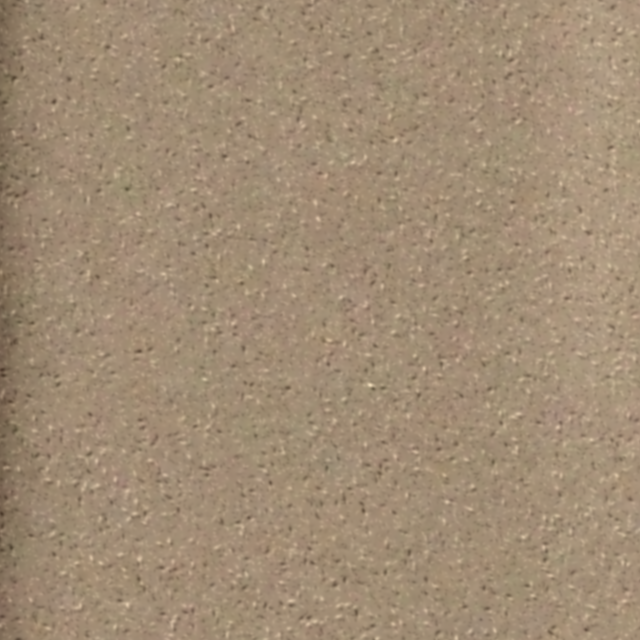
A three.js fragment shader for this texture:

```glsl
// Fine tan sand with light and dark flecks, faint colour blotches, a dark left edge and a lit right side.
varying vec2 vUv;

vec4 hash4(vec2 cell) {
  vec4 h = fract(cell.xyxy * vec4(0.1031, 0.1030, 0.0973, 0.1099));
  h += dot(h, h.wzxy + 33.33);
  return fract((h.xxyz + h.yzzw) * h.zywx);
}

// Cellular noise: one soft oval grain per cell, signed brightness.
// A higher sparsity leaves fewer strong grains; stretch sets their length.
float grains(vec2 p, float stretch, float sparsity) {
  vec2 cell = floor(p);
  float sum = 0.0;
  for (int j = -1; j <= 1; j++) {
    for (int i = -1; i <= 1; i++) {
      vec2 id = cell + vec2(float(i), float(j));
      vec4 rnd = hash4(id);
      vec2 d = p - id - rnd.xy;
      float angle = -0.5 + (rnd.z - 0.5) * 2.6;
      float c = cos(angle), s = sin(angle);
      vec2 q = vec2(c * d.x + s * d.y, c * d.y - s * d.x) * vec2(2.3, 2.3 * stretch);
      float tone = rnd.w * 2.0 - 1.0;
      sum += sign(tone) * pow(abs(tone), sparsity) * exp(-dot(q, q));
    }
  }
  return sum;
}

void main() {
  vec2 uv = vUv;

  // Grain brightness, from flecks with a shaded side to fine grit
  vec2 fleckPos = uv * 88.0 + 7.0;
  float fleck = grains(fleckPos, 1.55, 3.6)
              - 0.45 * grains(fleckPos + vec2(-0.35, 0.45), 1.55, 3.6);
  float grit = grains(uv * 125.0 + 211.0, 1.4, 1.0);
  float clumps = grains(uv * 46.0 + 419.0, 1.4, 1.0);
  float light = fleck * mix(0.20, 0.16, uv.y) + grit * 0.066 + clumps * 0.032;
  light += grains(uv * 13.0 + 631.0, 1.1, 1.0) * 0.008;

  // Broad shading: soft shadow along the left edge, glow near the right
  float wobble = 0.006 * sin(uv.y * 9.0 + 1.0) + 0.004 * sin(uv.y * 23.0);
  float shadow = exp(-max(uv.x + wobble, 0.0) / 0.036);
  float glowX = (uv.x - 0.94) / 0.09;
  float glow = exp(-glowX * glowX) * mix(0.3, 1.0, smoothstep(0.05, 0.6, uv.y));
  light += 0.05 * glow - 0.165 * shadow;

  // Pink to green and blue to yellow blotches
  float pink = grains(uv * 15.0 + 811.0, 1.1, 1.0) + 0.8 * grains(uv * 47.0 + 97.0, 1.2, 1.0);
  float blue = grains(uv * 19.0 + 307.0, 1.1, 3.0) + 0.6 * grains(uv * 39.0 + 533.0, 1.2, 1.0);

  vec3 sand = vec3(0.631, 0.551, 0.457);
  vec3 color = sand + light * vec3(1.0, 0.96, 0.87);
  color += pink * vec3(0.010, -0.008, 0.006) + blue * vec3(-0.006, 0.0, 0.014);
  gl_FragColor = vec4(clamp(color, 0.0, 1.0), 1.0);
}
```
